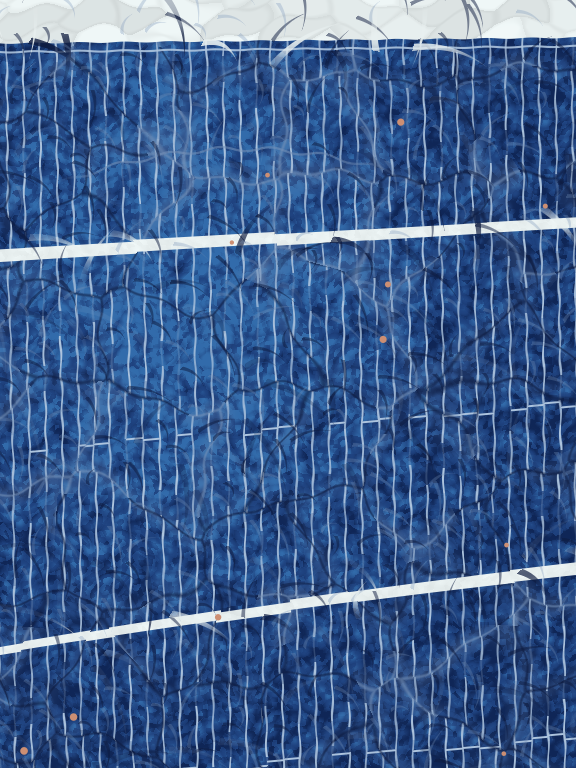
Give the GLSL for this texture, as a WebGL 1 fragment shader.

```glsl
precision highp float;
// A cracked solar panel: mottled blue silicon, thin vertical contact fingers,
// two slanted bus bars and a pale frame. Cellular noise gives the crystal grain
// and the glass panes, whose small offsets jog every line crossing a crack.

uniform vec2 u_resolution;

#define FINGERS 34.7
#define FINGER_HALF 0.0017
#define PANES 6.0
#define REFRACTION 0.007
#define DEEP vec3(0.06, 0.15, 0.34)
#define BLUE vec3(0.12, 0.26, 0.50)
#define BRIGHT vec3(0.21, 0.45, 0.70)
#define INK vec3(0.05, 0.10, 0.24)
#define HAZE vec3(0.46, 0.57, 0.72)
#define SILVER vec3(0.68, 0.77, 0.87)
#define WHITE vec3(0.91, 0.94, 0.94)
#define COPPER vec3(0.80, 0.56, 0.45)

float hash(vec2 p) {
  return fract(sin(dot(p, vec2(127.1, 311.7))) * 43758.5);
}

vec2 hash2(vec2 p) {
  return vec2(hash(p), hash(p + 37.3));
}

// Antialiased coverage of a stroke at distance d with half width w
float stroke(float d, float w) {
  return clamp((w - d) * u_resolution.x + 0.5, 0.0, 1.0);
}

// Cellular noise: nearest distance, gap to the second, random cell value
vec3 cells(vec2 p) {
  vec2 base = floor(p);
  vec3 result = vec3(8.0, 8.0, 0.0);
  for (int j = -1; j <= 1; j++)
    for (int i = -1; i <= 1; i++) {
      vec2 cell = base + vec2(float(i), float(j));
      float d = length(cell + hash2(cell) - p);
      if (d < result.x) result = vec3(d, result.x, hash(cell + 9.7));
      else result.y = min(result.y, d);
    }
  return vec3(result.x, result.y - result.x, result.z);
}

// Scattered tapering splinters, mostly falling to the right: x light, y dark
vec2 splinters(vec2 p, float scale, float halfWidth) {
  vec2 base = floor(p * scale);
  vec2 mask = vec2(0.0);
  for (int j = -1; j <= 1; j++)
    for (int i = -1; i <= 1; i++) {
      vec2 cell = base + vec2(float(i), float(j));
      float pick = hash(cell + 5.1);
      float angle = -1.0 + 1.5 * (hash(cell + 2.3) - 0.5);
      if (pick > 0.75) angle += 1.7;
      vec2 dir = vec2(cos(angle), sin(angle));
      vec2 r = p - (cell + hash2(cell)) / scale;
      float along = dot(r, dir) * scale / (0.25 + 0.45 * hash(cell + 8.8));
      float bend = 0.12 * along * along / scale;
      float across = abs(dot(r, vec2(-dir.y, dir.x)) + bend);
      float taper = halfWidth * (1.0 - along) * 0.7;
      float s = stroke(across, taper) * step(abs(along), 1.0);
      mask = max(mask, s * (fract(pick * 13.0) > 0.45 ? vec2(1.0, 0.0) : vec2(0.0, 1.0)));
    }
  return mask;
}

void main() {
  vec2 p = gl_FragCoord.xy / u_resolution.x;

  // Broken glass panes and the offset seen through each
  vec2 warped = p + 0.02 * sin(p.yx * 17.0 + vec2(0.0, 2.0)) + 0.006 * sin(p.yx * 61.0);
  vec3 pane = cells(warped * PANES);
  vec2 q = p + REFRACTION * (vec2(pane.z, fract(pane.z * 17.0)) - 0.5);
  q.x += 0.0012 * sin(p.y * 95.0 + 9.0 * sin(p.x * 23.0));

  // Crystal mottling, brightest left of the centre
  vec2 g = p + 0.006 * sin(p.yx * 48.0);
  float grain = 0.35 * (1.0 - cells(g * 20.0).x) + 0.35 * (1.0 - cells(g * 52.0).x)
              + 0.30 * cells(g * 115.0).z;
  vec2 fromGlow = (p - vec2(0.33, 0.82)) * vec2(1.3, 1.0);
  float tone = grain + 0.32 * exp(-4.0 * dot(fromGlow, fromGlow)) - 0.06;
  vec3 color = mix(DEEP, BLUE, smoothstep(0.32, 0.60, tone));
  color = mix(color, BRIGHT, 0.85 * smoothstep(0.58, 0.92, tone));

  // Fingers: worn gaps along each, with links across a slanted break
  float fx = (q.x + 0.014 * q.y) * FINGERS;
  float id = floor(fx + 0.5);
  float column = floor(fx);
  float piece = hash(vec2(id, floor(q.y * 23.0 + 5.0 * hash(vec2(id, 3.0)))));
  float wear = piece < 0.13 ? 0.2 : 0.65 + 0.35 * piece;
  float finger = wear * stroke(abs(fx - id) / FINGERS, FINGER_HALF);
  float linkY = 0.545 + 0.09 * p.x + 0.014 * (hash(vec2(column, 7.0)) - 0.5);
  float toLink = min(abs(q.y - linkY), abs(q.y - linkY + 0.58));
  float link = stroke(toLink, FINGER_HALF) * step(0.52, hash(vec2(column, 11.0)));
  color = mix(color, SILVER, max(finger, link));

  // Cracks between panes, with a dusty haze and one long pale arc
  float crack = 1.0 - smoothstep(0.0, 0.045, pane.y);
  float dust = 1.0 - smoothstep(0.0, 0.35, pane.y);
  float patchy = cells(p * 9.0 + 4.0).z;
  color = mix(color, HAZE, 0.26 * dust * patchy);
  color = mix(color, mix(INK, HAZE, step(0.68, patchy)), 0.55 * crack);
  float arcY = 1.075 - 0.6 * (p.x - 0.42) * (p.x - 0.42) + 0.004 * sin(p.x * 70.0);
  float arcSpan = smoothstep(0.08, 0.2, p.x) * (1.0 - smoothstep(0.55, 0.75, p.x));
  color = mix(color, HAZE, 0.55 * arcSpan * stroke(abs(p.y - arcY), 0.002));

  // Bus bars, one thinning and one widening to the right
  float bus1 = abs(q.y - 0.891 - 0.058 * p.x);
  float bus2 = abs(q.y - 0.205 - 0.167 * p.x + 0.028 * p.x * p.x);
  float bar = max(stroke(bus1, 0.011 - 0.002 * p.x), stroke(bus2, 0.007 + 0.004 * p.x));
  color = mix(color, WHITE * (0.94 + 0.1 * grain), bar);

  // Frame with faint facets, and the thin rail below it
  float toFrame = p.y - 1.258 - 0.01 * p.x + 0.001 * sin(p.x * 80.0);
  color = mix(color, SILVER, 0.9 * stroke(abs(toFrame + 0.015), 0.0018));
  vec3 facet = cells(warped * vec2(11.0, 22.0));
  vec3 frame = WHITE * (0.90 + 0.10 * facet.z + 0.04 * smoothstep(0.0, 0.2, facet.y));
  color = mix(color, frame, stroke(-toFrame, 0.0));

  // Splinters gather at the frame edge and the bars
  float near = exp(-900.0 * toFrame * toFrame)
             + 0.8 * exp(-1800.0 * pow(min(bus1, bus2), 2.0));
  vec2 small = splinters(p, 17.0, 0.0026);
  vec2 large = splinters(p + 3.0, 9.0, 0.0048);
  color = mix(color, INK, clamp(0.5 * small.y + large.y * (0.25 + 0.55 * near), 0.0, 0.85));
  color = mix(color, HAZE, 0.30 * small.x);
  color = mix(color, WHITE, clamp(large.x * (0.06 + 0.85 * near), 0.0, 0.9));

  // Copper specks
  vec2 cell = floor(p * 14.0);
  vec2 offset = fract(p * 14.0) - 0.2 - 0.6 * hash2(cell + 1.0);
  float speck = stroke(length(offset) / 14.0, 0.003 + 0.004 * hash(cell + 6.0));
  color = mix(color, COPPER, speck * step(0.95, hash(cell + 21.0)) * step(toFrame, 0.0));

  gl_FragColor = vec4(color, 1.0);
}
```
